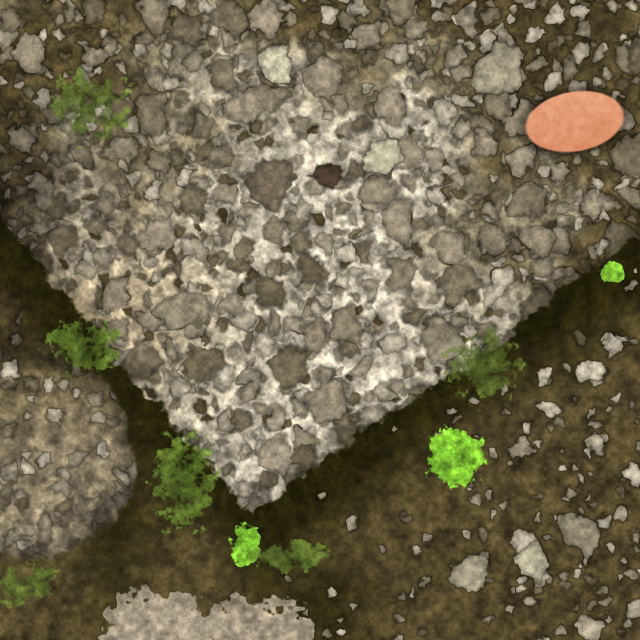
Write a three.js fragment shader that draws this texture.

```glsl
varying vec2 vUv;

vec2 hash2(vec2 p) {
  vec3 q = fract(p.xyx * vec3(0.1031, 0.1030, 0.0973));
  q += dot(q, q.yzx + 33.33);
  return fract((q.xx + q.yz) * q.zy);
}
float noise(vec2 p) {
  vec2 i = floor(p), f = fract(p), e = vec2(1, 0);
  f = f * f * (3.0 - 2.0 * f);
  return mix(mix(hash2(i).x, hash2(i + e).x, f.x),
             mix(hash2(i + e.yx).x, hash2(i + e.xx).x, f.x), f.y);
}
float fbm(vec2 p) { return 0.5 * noise(p) + 0.3 * noise(p * 2.1 + 17.0) + 0.2 * noise(p * 4.3 + 5.0); }
float inside(float d, float soft) { return 1.0 - smoothstep(-soft, soft, d); }
float ellipse(vec2 p, vec2 centre, vec2 radii) {
  return (length((p - centre) / radii) - 1.0) * min(radii.x, radii.y);
}
float blob(vec2 p, vec2 centre, vec2 radii) {
  vec2 q = (p - centre) / radii;
  return exp(-dot(q, q));
}
// Irregular polygon of roughly unit radius
float facet(vec2 p, float seed) {
  float d = -1.0;
  for (int i = 0; i < 6; i++) {
    vec2 h = hash2(vec2(float(i) * 7.0, seed * 91.0));
    float a = (float(i) + 0.7 * h.x) * 1.047;
    d = max(d, dot(p, vec2(cos(a), sin(a))) / (0.72 + 0.42 * h.y));
  }
  return d - 1.0;
}
vec3 paintStone(vec3 col, float d, vec3 tint) {
  col *= 1.0 - 0.38 * inside(d - 0.003, 0.004);
  tint *= 1.0 - 0.2 * smoothstep(-0.01, 0.0, d);
  return mix(col, tint, inside(d, 0.002));
}
// Scattered stones; density holds x slope, y slope and offset
vec3 gravel(vec3 col, vec2 p, float scale, vec3 density, float size, vec3 dark, vec3 light) {
  vec2 base = floor(p * scale);
  float nearest = 1.0, shade = 0.0;
  for (int k = 0; k < 9; k++) {
    vec2 cell = base + vec2(mod(float(k), 3.0), floor(float(k) / 3.0)) - 1.0;
    vec2 h = hash2(cell + scale * 3.7), g = hash2(cell + scale + 51.0);
    vec2 centre = cell + 0.15 + 0.7 * h;
    float r = size * (0.65 + 0.6 * g.y);
    float d = facet((p * scale - centre) / r, g.x) * r / scale;
    if (g.x < dot(density, vec3(centre / scale, 1.0)) && d < nearest) {
      nearest = d;
      shade = fract(g.y * 7.3 + h.x);
    }
  }
  return paintStone(col, nearest, mix(dark, light, shade));
}
vec3 pebble(vec3 col, vec2 p, vec2 centre, float r, float tone) {
  vec3 tint = mix(vec3(0.27, 0.21, 0.16), vec3(0.79, 0.77, 0.65), tone);
  return paintStone(col, facet((p - centre) / r, centre.x) * r, tint);
}
vec3 moss(vec3 col, vec2 p, vec2 centre, vec2 radii, float glow) {
  float r = length((p - centre) / radii), leaf = fbm(p * 65.0);
  float cover = smoothstep(0.42, 0.58, leaf + 0.23 + 0.15 * glow - 0.38 * r * r);
  vec3 tint = mix(vec3(0.34, 0.41, 0.17), vec3(0.48, 0.72, 0.20), glow);
  return mix(col, tint * (0.35 + 1.2 * leaf), cover * (0.7 + 0.3 * glow));
}

void main() {
  vec2 p = vUv;
  vec2 w = p + 0.024 * (vec2(fbm(p * 40.0), fbm(p * 40.0 + 40.0)) - 0.5);
  float coarse = fbm(p * 9.0), rough = fbm(p * 48.0) - 0.5, grain = fbm(p * 100.0) - 0.5;
  vec3 shadow = vec3(0.14, 0.13, 0.04), soil = vec3(0.33, 0.285, 0.175);
  vec3 umber = vec3(0.43, 0.39, 0.30), drab = vec3(0.66, 0.61, 0.52), pale = vec3(0.80, 0.76, 0.67);

  // Wedge of the large slab, positive inside
  float leftEdge = dot(w - vec2(0.0, 0.655), vec2(0.759, 0.652));
  float rightEdge = dot(w - vec2(1.0, 0.625), vec2(-0.578, 0.816));
  float slab = min(leftEdge, rightEdge) + 0.03 * (coarse - 0.5) + 0.02 * rough;

  // Soil, dark joint and lower right gravel
  vec3 col = mix(shadow, soil, smoothstep(0.01, 0.14, 0.1 * (coarse - 0.5) - slab)) * (1.0 + 0.9 * rough);
  col = mix(col, shadow, 0.75 * blob(p, vec2(0.18, 0.22), vec2(0.07, 0.18)));
  col = mix(col, shadow, 0.75 * blob(p, vec2(0.5, 0.05), vec2(0.08)));
  col = gravel(col, w, 46.0, vec3(0.6, -0.6, -0.1), 0.3, umber, pale);
  col = gravel(col, w, 18.0, vec3(1.3, -0.9, -0.58), 0.32, drab, pale);

  // Boulder at the left and kerb at the bottom
  float boulder = min(ellipse(w, vec2(0.04, 0.29), vec2(0.17)), ellipse(w, vec2(0.0, 0.49), vec2(0.03, 0.05)));
  boulder += 0.04 * (coarse - 0.5);
  vec3 rock = mix(soil, drab, inside(p.y - 0.38, 0.12) * (0.2 + 0.8 * coarse)) * (1.0 + rough);
  rock = gravel(rock, w, 36.0, vec3(-2.0, -0.8, 0.95), 0.38, umber, pale);
  rock *= 1.0 - 0.35 * smoothstep(-0.04, 0.0, boulder);
  col = mix(col, rock, inside(boulder, 0.005));
  float kerb = min(ellipse(w, vec2(0.25, 0.005), vec2(0.09, 0.07)), ellipse(w, vec2(0.4, -0.015), vec2(0.09, 0.08)));
  col = mix(col, drab * (1.0 + 0.5 * rough), inside(kerb + 0.06 * rough, 0.004));

  // Slab mortar, pale in the middle and earthy at the outskirts
  float worn = blob(p, vec2(0.46, 0.47), vec2(0.42, 0.44)) + 0.8 * (coarse - 0.5);
  vec3 top = mix(soil, pale, smoothstep(0.05, 0.75, worn));
  top = mix(top, vec3(0.74, 0.66, 0.51), 0.7 * blob(p, vec2(0.2, 0.52), vec2(0.15)));
  top *= 1.0 + 0.9 * rough;
  top = gravel(top, w, 48.0, vec3(0, 0, 0.55), 0.36, soil, pale);
  top = gravel(top, w, 27.0, vec3(0, 0, 0.5), 0.38, umber, pale);
  top = gravel(top, w, 15.0, vec3(0, 0, 0.48), 0.37, umber, drab);
  top *= 1.0 - 0.4 * blob(p, vec2(0.0, 0.7), vec2(0.12));
  top *= 0.75 + 0.25 * smoothstep(0.0, 0.04, slab);
  col = mix(col, top, inside(-slab, 0.004));

  // Prominent stones
  col = pebble(col, w, vec2(0.43, 0.9), 0.026, 1.0);
  col = pebble(col, w, vec2(0.599, 0.755), 0.027, 0.95);
  col = pebble(col, w, vec2(0.517, 0.727), 0.024, 0.05);
  col = pebble(col, w, vec2(0.42, 0.716), 0.039, 0.35);
  col = pebble(col, w, vec2(0.78, 0.89), 0.04, 0.7);
  col = pebble(col, w, vec2(0.287, 0.518), 0.038, 0.6);
  col = pebble(col, w, vec2(0.697, 0.462), 0.034, 0.6);
  col = pebble(col, w, vec2(0.911, 0.165), 0.034, 0.6);
  col = pebble(col, w, vec2(0.736, 0.102), 0.032, 0.7);
  col = pebble(col, w, vec2(0.827, 0.125), 0.026, 0.88);

  // Moss tufts
  col = moss(col, p, vec2(0.13, 0.46), vec2(0.06, 0.045), 0.2);
  col = moss(col, p, vec2(0.285, 0.25), vec2(0.05, 0.08), 0.2);
  col = moss(col, p, vec2(0.71, 0.285), vec2(0.042), 1.0);
  col = moss(col, p, vec2(0.383, 0.148), vec2(0.022, 0.03), 1.0);
  col = moss(col, p, vec2(0.455, 0.13), vec2(0.065, 0.025), 0.1);
  col = moss(col, p, vec2(0.957, 0.573), vec2(0.016), 0.9);
  col = moss(col, p, vec2(0.76, 0.43), vec2(0.06), 0.0);
  col = moss(col, p, vec2(0.035, 0.085), vec2(0.055, 0.035), 0.1);
  col = moss(col, p, vec2(0.14, 0.835), vec2(0.06), 0.1);

  // Orange oval with a soft cast shadow
  vec2 q = mat2(0.985, -0.174, 0.174, 0.985) * (p - vec2(0.898, 0.81));
  float oval = ellipse(q, vec2(0), vec2(0.077, 0.046)) + 0.004 * (coarse - 0.5);
  col *= (1.0 - 0.4 * inside(oval - 0.007, 0.008)) * (1.0 + 0.65 * grain);
  vec3 orange = mix(vec3(0.84, 0.53, 0.38), vec3(0.94, 0.67, 0.52), 0.5 + grain + 6.0 * q.y);
  gl_FragColor = vec4(mix(col, orange, inside(oval, 0.002)), 1.0);
}
```
